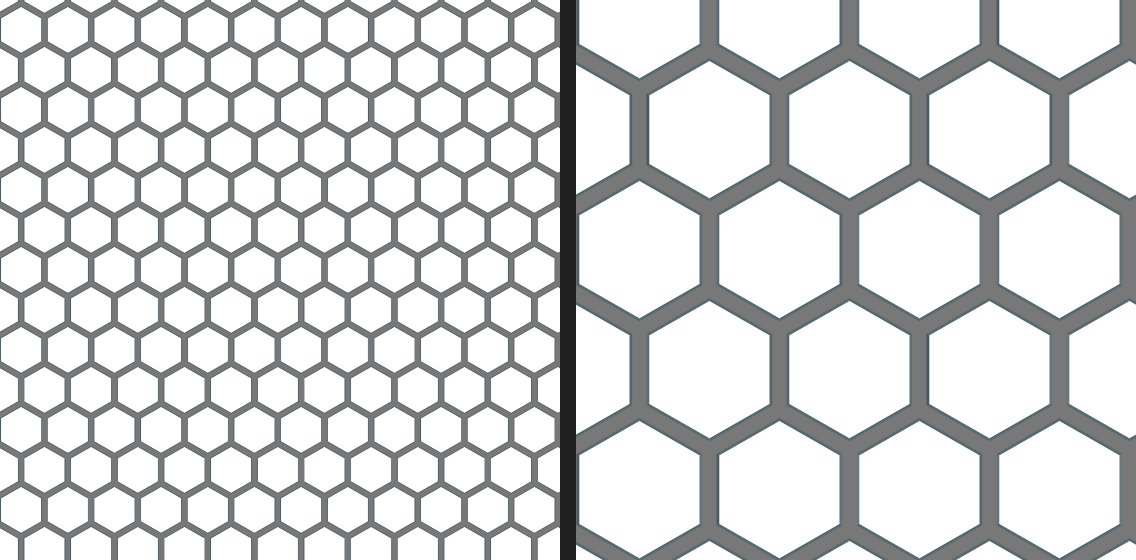
Left, the full canvas; right, a detail of the centre.
This pattern is drawn by a WebGL 2 fragment shader. Its source:

```glsl
#version 300 es
precision highp float;
// A seamless honeycomb mesh: white hexagonal cells parted by grey walls.
// Each wall is a band of distance to the cell border, with a slate rim
// whose shade varies a little on the upright sides, by a wrapped cell hash.

uniform vec2 u_resolution;
out vec4 fragColor;

const float ROW_STEP = 0.8660254;           // row spacing for a cell width of 1
const vec2 GRID = vec2(12.0, 14.0);         // cells across, rows down
const vec2 FIRST_CENTRE = vec2(0.953, 0.253);

const float CORE_HALF = 0.051;              // half widths in cell widths
const float WALL_HALF = 0.071;
const float RIM_VARIATION = 0.07;

const vec3 CELL_WHITE = vec3(1.0);
const vec3 WALL_GREY = vec3(0.47);
const vec3 RIM_SLATE = vec3(0.35, 0.41, 0.44);

float hash(vec2 p) {
    vec3 q = fract(p.xyx * vec3(0.1031, 0.1030, 0.0973));
    q += dot(q, q.yzx + 33.33);
    return fract((q.x + q.y) * q.z);
}

// Offset from the nearest hexagon centre, out of two interleaved grids.
vec2 hexOffset(vec2 p) {
    vec2 period = vec2(1.0, 2.0 * ROW_STEP);
    vec2 even = mod(p + 0.5 * period, period) - 0.5 * period;
    vec2 odd = mod(p, period) - 0.5 * period;
    return dot(even, even) < dot(odd, odd) ? even : odd;
}

// Distances to the upright and the slanted sides; each border lies at 0.5.
vec2 hexSides(vec2 offset) {
    vec2 a = abs(offset);
    return vec2(a.x, 0.5 * a.x + ROW_STEP * a.y);
}

// Integer cell name that wraps with the canvas.
vec2 cellId(vec2 centre, vec2 grid) {
    vec2 id = floor(centre * vec2(2.0, 1.0 / ROW_STEP) + 0.5);
    return mod(id, vec2(2.0 * grid.x, grid.y));
}

// Coverage of a band around the border, softened over one pixel.
float band(float dist, float halfWidth, float pixel) {
    return 1.0 - smoothstep(halfWidth - 0.5 * pixel, halfWidth + 0.5 * pixel, dist);
}

void main() {
    vec2 uv = gl_FragCoord.xy / u_resolution;
    vec2 p = (uv * GRID - FIRST_CENTRE) * vec2(1.0, ROW_STEP);
    float pixel = GRID.x / min(u_resolution.x, u_resolution.y);

    // Cell geometry
    vec2 offset = hexOffset(p);
    vec2 sides = hexSides(offset);
    float borderDist = 0.5 - max(sides.x, sides.y);

    // Rim shade, varied on the upright sides only
    float upright = step(sides.y, sides.x);
    vec2 sideId = cellId(p - offset, GRID) + vec2(0.0, 31.0 * step(0.0, offset.x));
    float shade = (hash(sideId) - 0.5) * 2.0 * RIM_VARIATION * upright;
    vec3 rim = RIM_SLATE + shade;

    // Cell, then rim, then wall core
    vec3 color = mix(CELL_WHITE, rim, band(borderDist, WALL_HALF, pixel));
    color = mix(color, WALL_GREY, band(borderDist, CORE_HALF, pixel));
    fragColor = vec4(color, 1.0);
}
```
